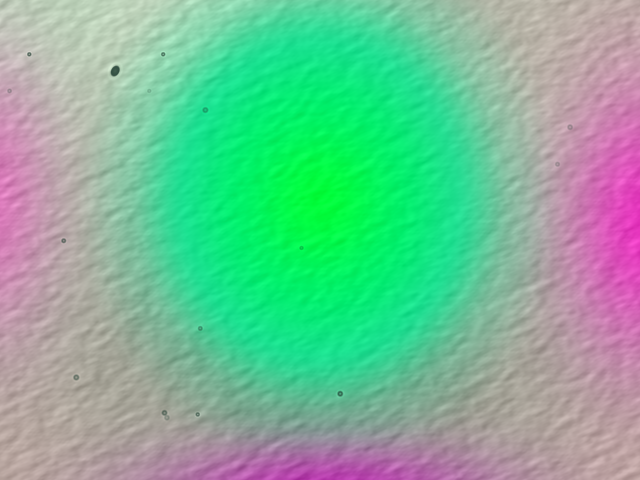
Give the GLSL for this background, as a Shadertoy shader.

```glsl
// Green oval glow on a mottled grey field with magenta margins and dust specks.

#define OVAL_CENTER vec2(0.668, 0.583)
#define OVAL_RADII vec2(0.300, 0.342)
#define GRAIN_SCALE vec2(34.0, 72.0)
#define GRAIN_ANGLE 0.42
#define GRAIN_STRENGTH 0.20
#define SPECK_COUNT 15
#define SPECK_RADIUS 0.0052

const vec3 CORE_GREEN = vec3(0.00, 1.00, 0.23);
const vec3 MID_GREEN = vec3(0.00, 0.94, 0.43);
const vec3 RIM_GREEN = vec3(0.10, 0.88, 0.57);
const vec3 SAGE = vec3(0.47, 0.78, 0.63);
const vec3 WARM_GREY = vec3(0.69, 0.71, 0.65);
const vec3 BEIGE = vec3(0.77, 0.68, 0.65);
const vec3 PINK = vec3(0.86, 0.47, 0.73);
const vec3 MAGENTA = vec3(0.92, 0.22, 0.76);
const vec3 PURPLE = vec3(0.74, 0.22, 0.70);
const vec3 SPECK_INK = vec3(0.12, 0.24, 0.19);

float hash(vec2 p) {
    return fract(sin(dot(p, vec2(127.1, 311.7))) * 43758.5453);
}

float noise(vec2 p) {
    vec2 cell = floor(p), f = fract(p);
    f = f * f * (3.0 - 2.0 * f);
    float low = mix(hash(cell), hash(cell + vec2(1, 0)), f.x);
    float high = mix(hash(cell + vec2(0, 1)), hash(cell + vec2(1, 1)), f.x);
    return mix(low, high, f.y);
}

float fbm(vec2 p) {
    float sum = 0.0, amplitude = 0.5;
    for (int i = 0; i < 3; i++) {
        sum += amplitude * noise(p);
        p = p * 1.93 + 17.3;
        amplitude *= 0.5;
    }
    return sum;
}

mat2 rotation(float angle) {
    float c = cos(angle), s = sin(angle);
    return mat2(c, -s, s, c);
}

// Soft elliptical falloff, 1 at the center
float glow(vec2 p, vec2 center, vec2 radii) {
    vec2 d = (p - center) / radii;
    return exp(-dot(d, d));
}

// Colour bands spreading out from the oval
vec3 ovalColor(float d) {
    vec3 color = mix(CORE_GREEN, MID_GREEN, smoothstep(0.0, 0.68, d));
    color = mix(color, RIM_GREEN, smoothstep(0.55, 1.02, d));
    color = mix(color, SAGE, smoothstep(0.92, 1.34, d));
    return mix(color, WARM_GREY, smoothstep(1.18, 1.75, d));
}

// Fine relief: difference of two offset noise samples
float relief(vec2 p) {
    vec2 q = rotation(GRAIN_ANGLE) * p * GRAIN_SCALE;
    return fbm(q) - fbm(q + vec2(0.25, -0.6));
}

// Dark dot or hollow ring of dust, with a faint pale halo
vec3 addSpeck(vec3 color, vec2 offset, float radius, float hollow, float opacity) {
    float soft = max(1.0 / iResolution.y, 0.0015);
    float d = length(offset);
    float body = 1.0 - smoothstep(radius - soft, radius + soft, d);
    float hole = 1.0 - smoothstep(0.0, radius * 0.75, d);
    float halo = exp(-pow((d - radius * 1.5) / (radius * 0.3), 2.0));
    color = mix(color, color * 1.12 + 0.03, halo * opacity * 0.5);
    return mix(color, SPECK_INK, body * (1.0 - hollow * hole) * opacity);
}

void mainImage(out vec4 fragColor, in vec2 fragCoord) {
    vec2 p = fragCoord / iResolution.y;
    float right = iResolution.x / iResolution.y;

    // Broad colour field
    float d = length((p - OVAL_CENTER) / OVAL_RADII);
    vec3 color = ovalColor(d);
    float outside = smoothstep(0.9, 1.4, d);
    color = mix(color, BEIGE, 0.75 * glow(p, vec2(0.0), vec2(0.30, 0.28)));
    color = mix(color, BEIGE, 0.9 * glow(p, vec2(right, 0.0), vec2(0.30, 0.28)));
    color = mix(color, BEIGE, 0.6 * glow(p, vec2(right, 0.9), vec2(0.30, 0.3)));

    // Light from the top left, shade around the lower half
    color += outside * vec3(0.05, 0.12, 0.08) * glow(p, vec2(0.12, 1.02), vec2(0.5, 0.28));
    color *= 1.0 - 0.13 * outside * glow(p, vec2(0.68, 0.18), vec2(0.65, 0.26));

    // Magenta margins
    color = mix(color, PINK, glow(p, vec2(-0.02, 0.58), vec2(0.125, 0.27)));
    color = mix(color, MAGENTA, glow(p, vec2(right + 0.01, 0.53), vec2(0.150, 0.27)));
    color = mix(color, PURPLE, glow(p, vec2(0.68, -0.02), vec2(0.34, 0.090)));

    // Mottled relief, calmer inside the oval
    color += GRAIN_STRENGTH * mix(0.55, 1.0, outside) * relief(p);
    color += 0.05 * outside * (fbm(p * 14.0) - 0.44);

    // Scattered dust, denser toward the left, and one larger fleck
    for (int i = 0; i < SPECK_COUNT; i++) {
        float seed = float(i) + 1.0;
        float across = pow(hash(vec2(seed, 2.3)), 1.5);
        vec2 spot = vec2(across * right, mix(0.1, 0.95, hash(vec2(seed, 7.9))));
        float size = SPECK_RADIUS * mix(0.75, 1.1, hash(vec2(seed, 4.1)));
        color = addSpeck(color, p - spot, size, 0.7, mix(0.2, 0.75, hash(vec2(seed, 9.7))));
    }
    vec2 fleck = rotation(-0.5) * (p - vec2(0.240, 0.852)) * vec2(1.25, 0.9);
    color = addSpeck(color, fleck, 0.0105, 0.1, 0.85);

    fragColor = vec4(clamp(color, 0.0, 1.0), 1.0);
}
```
